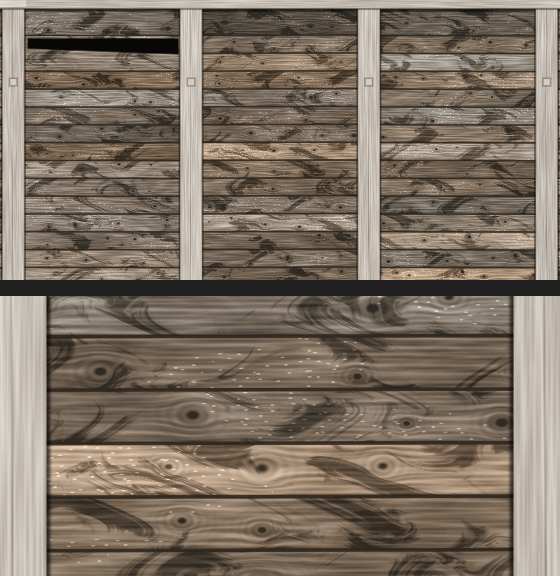
Top: the whole. Bottom: its middle third, enlarged.
Give the GLSL for this texture, as a Shadertoy shader.

```glsl
#define BAY 0.635
#define POST_X 0.0475
#define POST_HALF 0.0395
#define BOARD 0.0637
#define TOP_JOINT 0.873
#define BEAM_Y 0.968
#define JOINT_HALF 0.0019
#define KNOT_SPACING 0.13
#define KNOT_CHANCE 0.6
#define STAIN 0.36
#define GRAIN 0.34
#define PEG_Y 0.707

vec2 hash2(vec2 p) {
    vec3 q = fract(vec3(p.xyx) * vec3(0.1031, 0.103, 0.0973));
    q += dot(q, q.yzx + 33.33);
    return fract((q.xx + q.yz) * q.zy);
}

// Cellular noise: distance to the nearest scattered point
float cells(vec2 p) {
    vec2 base = floor(p);
    float nearest = 2.0;
    for (int j = -1; j <= 1; j++)
        for (int i = -1; i <= 1; i++) {
            vec2 c = base + vec2(i, j);
            nearest = min(nearest, length(c + hash2(c) - p));
        }
    return nearest;
}

// Layered, warped sines in about -1..1
float waves(vec2 p) {
    float sum = 0.0, amp = 0.5;
    for (int i = 0; i < 5; i++) {
        p += 0.8 * sin(p.yx * 1.3 + vec2(0.0, 1.7));
        sum += amp * sin(p.x) * cos(p.y);
        p = mat2(1.6, 1.2, -1.2, 1.6) * p + 2.3;
        amp *= 0.65;
    }
    return sum;
}

vec3 woodColor(float tone, float warmth) {
    vec3 shade = vec3(0.13, 0.12, 0.10), umber = vec3(0.45, 0.41, 0.36), silver = vec3(0.84, 0.82, 0.79);
    vec3 c = mix(shade, umber, clamp(tone * 2.0, 0.0, 1.0));
    c = mix(c, silver, clamp(tone * 2.0 - 1.0, 0.0, 1.1));
    return c * mix(vec3(1.0), vec3(1.09, 0.98, 0.88), warmth);
}

vec3 boards(vec2 p, float px) {
    float bay = floor((p.x - POST_X) / BAY);
    float across = (p.x - POST_X) / BAY - bay;
    float sag = 0.005 * (hash2(vec2(bay, 7.0)).x - 0.5) * across;
    float level = (TOP_JOINT - p.y + sag) / BOARD;
    float row = max(floor(level), -1.0);
    bool slipped = bay == 0.0 && (row == 0.0 || row == 1.0);
    if (slipped) row = 1.0;
    float f = level - row;
    vec2 id = vec2(row + 5.0, bay * 31.0 + 50.0);
    vec2 rnd = hash2(id), seed = rnd * 60.0;

    // Knots bend the grain and leave dark rings
    float y = (f - 0.5) * BOARD, grainY = y, knots = 0.0;
    for (int k = -1; k <= 1; k++) {
        float cell = floor(p.x / KNOT_SPACING) + float(k);
        vec2 h = hash2(vec2(cell + 20.0, id.x + id.y * 3.0));
        vec2 g = hash2(h * 91.0 + id);
        if (g.x > KNOT_CHANCE) continue;
        float size = mix(0.0035, 0.0075, g.y);
        vec2 q = vec2(p.x - (cell + h.x) * KNOT_SPACING, y - (h.y - 0.5) * 0.6 * BOARD) / size;
        q.x *= 0.7;
        float d = length(q);
        grainY -= size * q.y * exp(-0.15 * d * d);
        knots += 0.45 * exp(-d * d * 1.5) + 0.16 * (0.6 + sin(d * 5.0)) * exp(-0.6 * d);
    }

    // Grain, weather stains and pale flecks
    float streak = cells(vec2(p.x * 9.0, grainY * 190.0) + seed) - 0.45;
    float rings = sin(grainY * 600.0 + 3.0 * waves(vec2(p.x * 7.0, grainY * 40.0) + seed));
    float smudge = waves(vec2(p.x * 20.0 + p.y * 8.0, grainY * 38.0) + seed.yx);
    float fade = waves(vec2(p.x * 5.0, y * 12.0) + seed);
    float fleck = smoothstep(0.16, 0.05, cells(p * vec2(45.0, 110.0) + seed)) * step(0.25, fade);
    float tone = mix(0.48, 0.76, rnd.x) - (row < 0.0 ? 0.18 : 0.0);
    tone += GRAIN * streak + 0.045 * rings + 0.14 * fade + 0.28 * fleck;
    tone -= STAIN * smoothstep(0.1, 0.6, smudge) + knots;
    tone -= 0.1 * smoothstep(0.75, 1.0, f);

    // Joints between boards
    bool openTop = row < 0.0 || slipped;
    float edge = min(openTop ? 1.0 : f, 1.0 - f) * BOARD;
    tone = mix(max(tone, 0.08), 0.05, 0.9 * (1.0 - smoothstep(JOINT_HALF - px * 0.5, JOINT_HALF + px, edge)));
    vec3 col = woodColor(tone, rnd.y * rnd.y);

    // Gap above the slipped board
    float t = (p.x - 0.099) / 0.539;
    vec2 gap = vec2(min(p.x - 0.099, 0.638 - p.x), min(p.y - mix(0.826, 0.806, t), 0.863 - p.y));
    float hole = smoothstep(-px, px, min(gap.x, gap.y));
    return mix(col, vec3(0.03, 0.028, 0.025), hole);
}

vec3 post(vec2 q, float id, float px) {
    float tone = 0.92 + 0.08 * (hash2(vec2(id, 3.0)).x - 0.5);
    tone += 0.2 * (cells(vec2(q.x * 210.0, q.y * 6.0) + id * 17.0) - 0.45);
    tone += 0.06 * waves(vec2(q.x * 60.0, q.y * 5.0) + id * 9.0);
    tone -= 0.16 * smoothstep(0.0025, 0.0, abs(q.x + 0.002 + 0.001 * sin(q.y * 9.0 + id)));
    tone -= 0.15 * smoothstep(POST_HALF - 0.005, POST_HALF, abs(q.x));

    // Square peg
    vec2 b = abs(q - vec2(0.0, PEG_Y)) - 0.0135;
    float peg = max(b.x, b.y);
    tone = mix(tone, 0.98, smoothstep(px, -px, peg));
    tone -= 0.3 * smoothstep(0.0015 + px, 0.0, abs(peg));
    return woodColor(tone, 0.08);
}

void mainImage(out vec4 fragColor, in vec2 fragCoord) {
    vec2 p = fragCoord / iResolution.y;
    float px = 1.0 / iResolution.y;
    float id = floor((p.x - POST_X) / BAY + 0.5);
    vec2 q = vec2(p.x - POST_X - id * BAY, p.y);
    float side = abs(q.x) - POST_HALF;

    // Boards shaded by the posts and the beam
    vec3 col = boards(p, px);
    col *= 1.0 - 0.65 * smoothstep(0.008, 0.001, side);
    col *= 1.0 - 0.6 * smoothstep(BEAM_Y - 0.016, BEAM_Y - 0.004, p.y);
    col = mix(col, post(q, id, px), smoothstep(px, -px, side) * step(-0.5, id));

    // Top beam
    float beamTone = 0.9 + 0.2 * (cells(p * vec2(6.0, 210.0)) - 0.45) + 0.06 * waves(p * vec2(5.0, 60.0));
    beamTone += 0.14 * smoothstep(0.096, 0.092, p.x) * smoothstep(0.974, 0.978, p.y);
    col = mix(col, woodColor(beamTone, 0.1), smoothstep(-px, px, p.y - BEAM_Y));
    col *= 1.0 - 0.45 * smoothstep(0.003 + px, 0.0, abs(p.y - BEAM_Y));
    fragColor = vec4(clamp(col, 0.0, 1.0), 1.0);
}
```
